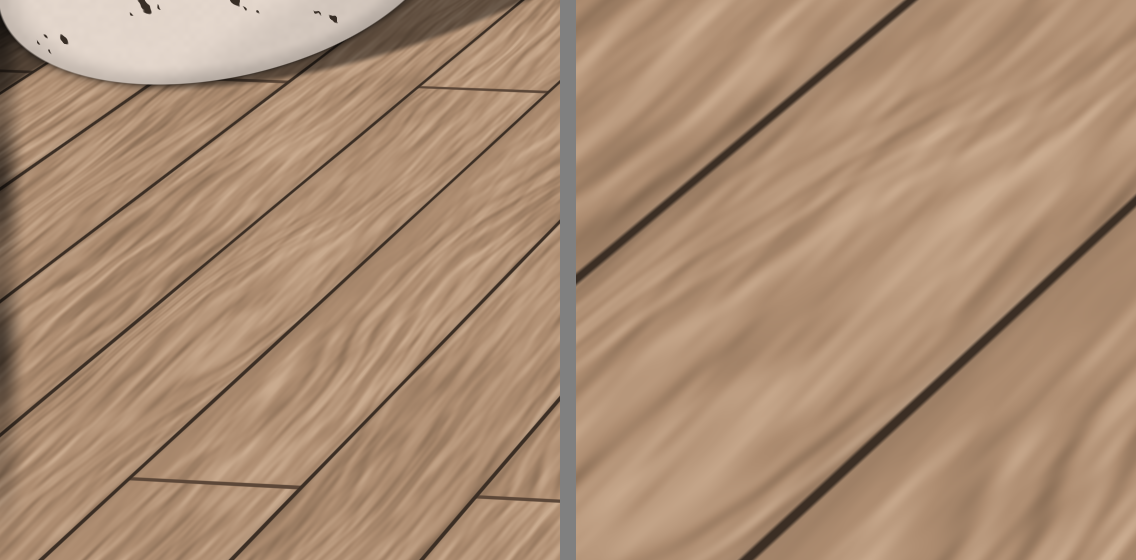
Left: the whole. Right: its middle third, enlarged.
Give the GLSL for this texture, as a WebGL 1 fragment shader.

```glsl
precision highp float;
// Staggered wooden floor planks in perspective, with a speckled pale pot and its shadow.

uniform vec2 u_resolution;

#define VANISH vec2(3.279, 2.953)
#define PLANK_WIDTH 0.1152
#define PLANK_LENGTH 0.2464
#define SEAM_HALF 0.0011
#define RING_COUNT 7.0
#define SMOOTH_STRIP_ROW 4.0
#define WOOD_DARK vec3(0.54, 0.43, 0.335)
#define WOOD_MID vec3(0.68, 0.55, 0.44)
#define WOOD_LIGHT vec3(0.79, 0.67, 0.56)
#define SEAM_COLOR vec3(0.23, 0.18, 0.14)
#define JOINT_COLOR vec3(0.36, 0.28, 0.22)
#define POT_COLOR vec3(0.87, 0.82, 0.78)

float hash(vec2 p) {
  return fract(sin(dot(p, vec2(127.1, 311.7))) * 43758.55);
}

float noise(vec2 p) {
  vec2 i = floor(p), f = fract(p);
  f = f * f * (3.0 - 2.0 * f);
  return mix(mix(hash(i), hash(i + vec2(1.0, 0.0)), f.x),
             mix(hash(i + vec2(0.0, 1.0)), hash(i + 1.0), f.x), f.y);
}

// g.x runs along the plank, g.y across it, both in plank widths
vec3 wood(vec2 g, float seed, float plain) {
  vec2 q = g + vec2(seed * 91.0, seed * 47.0);
  float bend = noise(q * vec2(0.55, 1.7)) * 2.6 + noise(q * vec2(1.8, 5.0)) * 0.7;
  float phase = 6.2832 * (g.y * RING_COUNT + bend);
  float rings = 0.5 + 0.36 * sin(phase) + 0.14 * sin(phase * 2.3 + seed * 9.0);
  float strength = mix(0.2, 0.62, noise(q * vec2(0.9, 3.0) + 17.0));
  float streaks = noise(q * vec2(1.3, 15.0) + 5.0);
  float fibers = noise(vec2(q.x * 5.0, q.y * 34.0 + q.x * 3.0));
  float patches = noise(q * vec2(1.2, 2.4) + 31.0);
  float tone = 0.56 + (rings - 0.5) * strength + (streaks - 0.5) * 0.38
             + (fibers - 0.5) * 0.34 + (patches - 0.5) * 0.28 + (seed - 0.5) * 0.12;
  tone = clamp(mix(tone, 0.42 + 0.1 * fibers, plain), 0.0, 1.0);
  return tone < 0.5 ? mix(WOOD_DARK, WOOD_MID, tone * 2.0)
                    : mix(WOOD_MID, WOOD_LIGHT, tone * 2.0 - 1.0);
}

vec3 floorColor(vec2 p, float soft) {
  // Ground coordinates: rows meet at the vanishing point
  float depth = VANISH.y - p.y;
  float ray = (VANISH.x - p.x) / depth;
  float across = (1.5466 - ray) / PLANK_WIDTH;
  float row = floor(across);
  float side = across - row;
  float along = ((1.0 + p.x / 53.4) / depth - 0.3577) / PLANK_LENGTH + 0.5 * mod(row, 2.0);
  float seed = hash(vec2(row + 3.0, floor(along) + 8.0));

  // One plank has a smooth strip beside its seam
  float strip = 1.0 - smoothstep(0.13, 0.19, side + 0.03 * sin(along * 19.0));
  strip *= 1.0 - step(0.5, abs(row - SMOOTH_STRIP_ROW));
  vec3 color = wood(vec2(along * 10.0, side), seed, strip * 0.85);

  // Seams and end joints, measured as distances on the canvas
  float seam = min(side, 1.0 - side) * PLANK_WIDTH * depth / sqrt(1.0 + ray * ray);
  float joint = abs(along - floor(along + 0.5)) * PLANK_LENGTH * depth * depth;
  float halfWidth = SEAM_HALF * depth * (0.85 + 0.3 * noise(vec2(along * 12.0, across)));
  color *= 1.0 - 0.13 * exp(-seam * 170.0);
  color = mix(JOINT_COLOR, color, smoothstep(halfWidth - soft, halfWidth + soft, joint));
  color = mix(SEAM_COLOR, color, smoothstep(halfWidth - soft, halfWidth + soft, seam));

  // Dark corner behind the pot and the shaded left border
  float corner = (1.0 - smoothstep(-0.06, 0.04, across)) * (1.0 - smoothstep(0.1, 0.25, p.x));
  float border = (1.0 - smoothstep(0.0, 0.05, p.x)) * smoothstep(0.02, 0.3, p.y);
  border *= 0.75 + 0.25 * sin(p.y * 21.0);
  return color * (1.0 - 0.5 * corner) * (1.0 - 0.62 * border);
}

vec3 potColor(vec2 p, float rim, float soft) {
  float fold = p.x - 0.52 + (1.0 - p.y) * 1.5;
  float shade = 0.07 * smoothstep(-0.06, 0.07, fold) + 0.13 * smoothstep(-0.16, 0.0, rim);
  vec3 color = POT_COLOR * (1.02 - shade) + 0.015 * (noise(p * 90.0) - 0.5);
  // Clusters of one chip and a few smaller specks
  for (int i = 0; i < 4; i++) {
    float n = float(i), swell = sin(1.047 * n);
    vec2 center = vec2(0.115 + 0.16 * n - 0.02 * swell, 0.93 + 0.012 * n + 0.055 * swell);
    for (int j = 0; j < 4; j++) {
      float m = float(j), minor = step(0.5, m);
      vec2 jitter = vec2(hash(vec2(n, m)), hash(vec2(m + 5.0, n))) - 0.5;
      vec2 d = p - center - minor * jitter * vec2(0.1, 0.055);
      d += 0.005 * (vec2(noise(p * 130.0), noise(p * 130.0 + 40.0)) - 0.5);
      float radius = mix(0.0055 + 0.004 * swell, 0.0022, minor);
      float chip = length(d * vec2(1.0, 0.85) + 0.35 * d.yx) - radius;
      color = mix(vec3(0.22, 0.18, 0.15), color, smoothstep(-soft, soft, chip));
    }
  }
  return color;
}

void main() {
  vec2 p = gl_FragCoord.xy / u_resolution;
  float soft = max(0.0014, 0.8 / u_resolution.y);
  vec3 color = floorColor(p, soft);

  // Thrown shadow with a curved soft edge
  float dx = p.x - 0.43;
  float edge = 0.15 - 0.12 * dx - 0.34 * dx * dx;
  float shadow = smoothstep(-0.007, 0.007, edge - (1.0 - p.y)) * smoothstep(0.15, 0.5, p.x);
  color *= 1.0 - 0.45 * shadow;

  // Pot outline as a sheared ellipse, with contact shadow below it
  vec2 q = vec2((p.x - 0.397) / 0.401, (1.0104 - p.y + 0.16 * p.x) / 0.2156);
  float rim = length(q) - 1.0;
  color *= 1.0 - 0.5 * exp(-max(rim, 0.0) * 45.0);
  float pot = 1.0 - smoothstep(-soft, soft, rim * 0.2156);
  color = mix(color, potColor(p, rim, soft), pot);
  gl_FragColor = vec4(color, 1.0);
}
```
